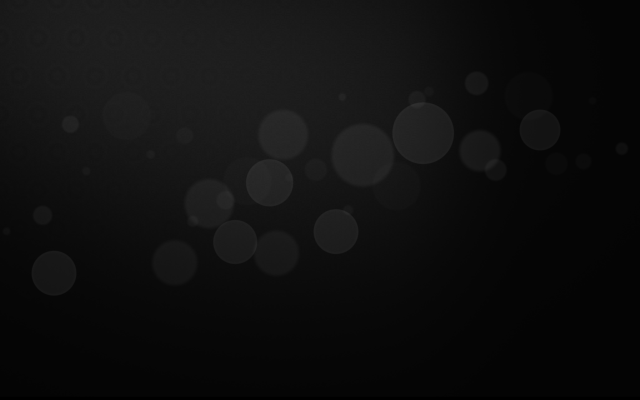
A Shadertoy shader for this background:

```glsl
// Dark charcoal backdrop with a drift of translucent grey bokeh discs.
// Gaussian glows shape the light; leading discs come from a short list,
// and the smaller ones are hashed along a rising band.

const float BASE_LEVEL = 0.015;
const float GLOW_LEVEL = 0.090;
const float CORNER_LEVEL = 0.065;
const vec2 GLOW_CENTER = vec2(0.72, 0.78);
const vec2 GLOW_SIZE = vec2(0.62, 0.46);
const vec2 CORNER_CENTER = vec2(0.10, 1.0);
const vec2 CORNER_SIZE = vec2(0.45, 0.40);

const float SHARP_EDGE = 0.002;
const float SOFT_EDGE = 0.007;
const float RIM_LEVEL = 0.010;

const int SMALL_COUNT = 24;
const float BAND_START = 0.53;
const float BAND_SLOPE = 0.11;
const float BAND_SPREAD = 0.32;

const float WEAVE_SCALE = 10.5;
const float WEAVE_LEVEL = 0.005;
const float GRAIN_SCALE = 320.0;
const float GRAIN_LEVEL = 0.008;
const float BOTTOM_LINE = 0.008;

// Leading discs: center, radius, brightness; the first half have crisp edges.
const int LEAD_COUNT = 12;
const int CRISP_COUNT = 6;
const vec4 LEAD_DISCS[LEAD_COUNT] = vec4[LEAD_COUNT](
    vec4(1.058, 0.667, 0.077, 0.058),
    vec4(0.674, 0.543, 0.059, 0.055),
    vec4(0.840, 0.421, 0.056, 0.055),
    vec4(0.588, 0.395, 0.055, 0.050),
    vec4(0.135, 0.317, 0.056, 0.055),
    vec4(1.350, 0.675, 0.051, 0.050),
    vec4(0.907, 0.612, 0.078, 0.050),
    vec4(0.708, 0.663, 0.062, 0.045),
    vec4(0.523, 0.491, 0.061, 0.045),
    vec4(0.691, 0.367, 0.056, 0.040),
    vec4(0.437, 0.343, 0.056, 0.038),
    vec4(1.200, 0.623, 0.051, 0.055));

float hash(vec2 p) {
    return fract(sin(dot(p, vec2(127.1, 311.7))) * 43758.5453);
}

float gaussian(vec2 p, vec2 center, vec2 size) {
    vec2 d = (p - center) / size;
    return exp(-dot(d, d));
}

// Filled disc with a slightly brighter rim.
float disc(vec2 p, vec2 center, float radius, float level, float edge) {
    float d = length(p - center) - radius;
    float fill = 1.0 - smoothstep(-edge, edge, d);
    float rim = smoothstep(-4.0 * edge, -edge, d) * SHARP_EDGE / edge;
    return fill * (level + RIM_LEVEL * rim * level / 0.055);
}

float backdrop(vec2 p) {
    float shade = mix(1.0, 0.35, smoothstep(0.95, 1.35, p.x));
    return BASE_LEVEL
        + GLOW_LEVEL * shade * gaussian(p, GLOW_CENTER, GLOW_SIZE)
        + CORNER_LEVEL * gaussian(p, CORNER_CENTER, CORNER_SIZE);
}

// Staggered ring motif, like a faint woven damask.
float weave(vec2 p) {
    vec2 q = p * WEAVE_SCALE;
    q.x += 0.5 * mod(floor(q.y), 2.0);
    float d = length(fract(q) - 0.5);
    return sin(d * 26.0) * (1.0 - smoothstep(0.25, 0.5, d));
}

float leadingDiscs(vec2 p) {
    float light = 0.0;
    for (int i = 0; i < LEAD_COUNT; i++) {
        vec4 d = LEAD_DISCS[i];
        float edge = i < CRISP_COUNT ? SHARP_EDGE : SOFT_EDGE;
        light += disc(p, d.xy, d.z, d.w, edge);
    }
    return light;
}

float smallDiscs(vec2 p) {
    float light = 0.0;
    for (int i = 0; i < SMALL_COUNT; i++) {
        float n = float(i);
        float x = 1.6 * (n + hash(vec2(n, 1.0))) / float(SMALL_COUNT);
        float offset = hash(vec2(n, 2.0)) - 0.5;
        float y = BAND_START + BAND_SLOPE * x + BAND_SPREAD * offset;
        float size = hash(vec2(n, 3.0));
        // Every fifth disc is a large, faint veil.
        bool veil = i % 5 == 4;
        float radius = veil ? 0.06 : mix(0.009, 0.034, size * size);
        float level = veil ? 0.012 : mix(0.015, 0.045, hash(vec2(n, 4.0)));
        light += disc(p, vec2(x, y), radius, level, 0.004);
    }
    return light;
}

void mainImage(out vec4 fragColor, in vec2 fragCoord) {
    vec2 p = fragCoord / iResolution.y;
    float base = backdrop(p);
    float light = base + leadingDiscs(p) + smallDiscs(p);

    // Surface texture, strongest toward the upper left.
    light += WEAVE_LEVEL * weave(p) * gaussian(p, CORNER_CENTER, vec2(0.6, 0.5));
    float grain = hash(floor(p * GRAIN_SCALE)) - 0.5;
    light += GRAIN_LEVEL * grain * smoothstep(0.0, 0.1, base);

    light *= smoothstep(BOTTOM_LINE - 0.002, BOTTOM_LINE + 0.002, p.y);
    fragColor = vec4(vec3(max(light, 0.0)), 1.0);
}
```
